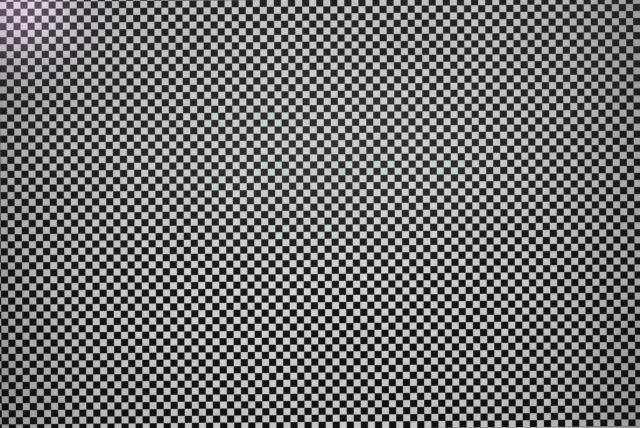
This pattern is drawn by a Shadertoy shader. Its source:

```glsl
float hash(vec2 p) {
    return fract(sin(dot(p, vec2(127.1, 311.7))) * 43758.5453);
}

float valueNoise(vec2 p) {
    vec2 i = floor(p), f = fract(p);
    f = f * f * (3.0 - 2.0 * f);
    return mix(mix(hash(i), hash(i + vec2(1, 0)), f.x),
               mix(hash(i + vec2(0, 1)), hash(i + vec2(1, 1)), f.x), f.y);
}

// Signed distance to the nearest grid line, positive in even cells
vec2 cellWave(vec2 g) {
    return 2.0 * (abs(fract(0.5 * g - 0.25) - 0.5) - 0.25);
}

void mainImage(out vec4 fragColor, in vec2 fragCoord) {
    vec2 uv = fragCoord / iResolution.y;
    vec2 fromCenter = uv - vec2(0.75, 0.5);

    // Slightly tilted grid, measured in cells
    float cell = 0.01645;
    vec2 q = uv - vec2(0.5104, 0.654);
    vec2 grid = vec2(q.x + 0.006 * q.y, q.y - 0.008 * q.x) / cell;

    // Antialiased checks
    float soft = max(1.3 / iResolution.y, 0.0016) / cell;
    vec2 side = clamp(2.0 * cellWave(grid) / soft, -1.0, 1.0);
    float ink = 0.5 + 0.5 * side.x * side.y;

    // Pale margin beyond the right and bottom ends of the board
    ink *= smoothstep(-0.5, 0.5, (60.0 - grid.x) / soft);
    ink *= smoothstep(-0.5, 0.5, (grid.y + 40.0) / soft);

    // Broad lighting: a hazy middle band and darker sides
    float haze = exp(-pow((uv.y - 0.6) / 0.24, 2.0)) * exp(-pow(fromCenter.x / 0.6, 2.0));
    float falloff = 1.0 - 0.22 * pow(abs(fromCenter.x) / 0.75, 3.0)
                        - 0.07 * smoothstep(0.1, 0.5, abs(fromCenter.y));
    vec3 paper = mix(vec3(0.83, 0.835, 0.83), vec3(0.78, 0.81, 0.80), haze) * falloff;
    vec3 black = mix(vec3(0.068, 0.067, 0.072), vec3(0.165), haze);
    black += 0.06 * smoothstep(0.45, 1.0, uv.y);

    // Faint unevenness from check to check and across the surface
    float tone = 0.02 * (hash(floor(grid)) - 0.5) + 0.025 * (valueNoise(uv * 9.0) - 0.5);
    vec3 color = mix(paper + tone, black + 0.6 * tone, ink);
    color += 0.018 * (valueNoise(uv * 420.0) - 0.5);

    // Small dark speck
    float speck = length(uv - vec2(0.7435, 0.508));
    color *= 1.0 - 0.6 * (1.0 - smoothstep(0.001, 0.0028, speck));

    // Lilac glare in the upper left corner
    vec2 glareOffset = (uv - vec2(0.04, 0.98)) / vec2(0.13, 0.12);
    color += vec3(0.26, 0.20, 0.27) * exp(-dot(glareOffset, glareOffset));

    fragColor = vec4(clamp(color, 0.0, 1.0), 1.0);
}
```
